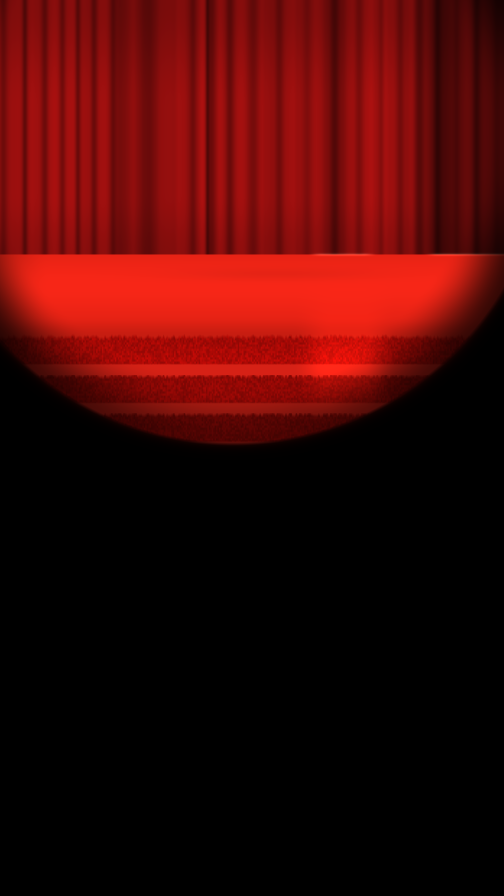
Write a Shadertoy shader that draws this background.

```glsl
#define ASPECT 0.5625
#define STAGE_TOP 0.716
#define STEP_TOP 0.625
#define STEP_HEIGHT 0.0432
#define RISER_SHARE 0.73
#define SPOT_CENTER vec2(0.2604, 0.8555)
#define SPOT_RADIUS 0.3516
#define SPOT_SOFTNESS 0.075
#define FOLD_COUNT 22.5
#define FOLD_DEPTH vec2(0.16, 0.42)
#define GRAIN_SCALE vec2(620.0, 420.0)
#define GRAIN_STRENGTH 0.3

float hash(vec2 p) {
    vec3 q = fract(vec3(p.xyx) * 0.1031);
    q += dot(q, q.yzx + 33.33);
    return fract((q.x + q.y) * q.z);
}

float noise(vec2 p) {
    vec2 cell = floor(p), f = fract(p);
    f = f * f * (3.0 - 2.0 * f);
    return mix(mix(hash(cell), hash(cell + vec2(1, 0)), f.x),
               mix(hash(cell + vec2(0, 1)), hash(cell + vec2(1, 1)), f.x), f.y);
}

float bump(float x, float center, float width) {
    float d = (x - center) / width;
    return exp(-0.5 * d * d);
}

// Hanging cloth: unevenly spaced folds with fine streaks
vec3 curtain(vec2 uv) {
    float phase = FOLD_COUNT * uv.x - 0.146 + 1.1 * bump(uv.x, 0.22, 0.065)
                - 0.5 * bump(uv.x, 0.382, 0.035) - 0.9 * bump(uv.x, 0.72, 0.115);
    float fold = floor(phase + 0.5);
    float offset = phase - fold;
    float depth = mix(FOLD_DEPTH.x, FOLD_DEPTH.y, hash(vec2(fold, 7.0)));
    float width = mix(0.09, 0.19, hash(vec2(fold, 19.0)));
    float light = 1.0 - depth * bump(offset, 0.0, width);
    light *= 0.96 + 0.08 * noise(vec2(uv.x * 110.0, 3.0));
    light *= 0.95 + 0.1 * noise(vec2(uv.x * 24.0, 11.0));

    // Broad shadows and the narrow seam
    light *= 1.0 - 0.25 * bump(uv.x, 0.242, 0.014) - 0.28 * bump(uv.x, 0.665, 0.016);
    light *= 1.0 - 0.4 * bump(uv.x, 0.875, 0.022) - 0.45 * bump(uv.x, 0.412, 0.003);
    light += 0.06 * bump(uv.x, 0.402, 0.004);

    light *= mix(1.0, 0.5, smoothstep(0.76, 1.0, uv.x));
    light *= mix(1.0, 0.82, smoothstep(0.88, 1.0, uv.y));
    light *= 0.88 + 0.12 * smoothstep(STAGE_TOP, STAGE_TOP + 0.07, uv.y);
    return vec3(0.63, 0.062, 0.058) * light;
}

// Lit floor above grainy risers and smooth step lips
vec3 stage(vec2 uv, vec2 p) {
    float grain = noise(p * GRAIN_SCALE) - 0.5;
    float ragged = 0.004 * (noise(vec2(p.x * 520.0, 5.0)) - 0.5);
    float drop = (STEP_TOP - p.y) / STEP_HEIGHT;
    float index = max(floor(drop), 0.0);
    float local = drop - index;
    float tuft = local + ragged / STEP_HEIGHT;

    vec3 ground = mix(vec3(0.84, 0.12, 0.07), vec3(0.97, 0.15, 0.09),
                      bump(p.y, 0.681, 0.03));
    ground *= 1.0 - 0.06 * bump(p.y, 0.694, 0.005) * bump(uv.x, 0.55, 0.14);
    ground *= 1.0 - 0.1 * (1.0 - smoothstep(STEP_TOP, STEP_TOP + 0.022, p.y));

    vec3 riser = vec3(0.66, 0.035, 0.02) * (1.0 + GRAIN_STRENGTH * grain);
    riser *= (1.0 - 0.1 * index) * mix(0.95, 1.03, smoothstep(0.0, 0.6, local));
    vec3 lip = vec3(0.84, 0.13, 0.085) * (1.0 - 0.1 * index);
    float lipMask = smoothstep(RISER_SHARE - 0.03, RISER_SHARE + 0.03, local);
    vec3 steps = mix(riser, lip, lipMask);

    // Each lip blends into the tufts of the riser below it
    vec3 above = mix(ground, vec3(0.84, 0.13, 0.085) * (1.1 - 0.1 * index), step(0.5, index));
    vec3 color = mix(above, steps, smoothstep(-0.03, 0.09, tuft));

    // Reflected column of light
    float column = smoothstep(0.58, 0.66, uv.x) * (1.0 - smoothstep(0.72, 0.79, uv.x));
    color += vec3(0.24, 0.035, 0.016) * column * bump(p.y, 0.59, 0.032);
    float sides = smoothstep(-0.08, 0.1, uv.x) * (1.0 - smoothstep(0.9, 1.1, uv.x));
    return color * mix(0.6, 1.0, sides);
}

void mainImage(out vec4 fragColor, in vec2 fragCoord) {
    vec2 uv = fragCoord / iResolution.xy;
    vec2 p = uv * vec2(ASPECT, 1.0);
    float pixel = 1.0 / iResolution.y;

    float above = smoothstep(STAGE_TOP - pixel, STAGE_TOP + pixel, p.y);
    vec3 color = mix(stage(uv, p), curtain(uv), above);

    // Pale glints where the cloth meets the floor
    float glint = bump(p.y, STAGE_TOP, 0.001) * smoothstep(0.61, 0.64, uv.x);
    glint *= 1.0 - smoothstep(0.72, 0.75, uv.x) * (1.0 - smoothstep(0.84, 0.87, uv.x));
    color += vec3(0.18, 0.15, 0.12) * glint;

    // Round pool of light, with a firmer rim at its foot
    float edge = length(p - SPOT_CENTER) - SPOT_RADIUS;
    float foot = bump(uv.x, 0.47, 0.24) * (1.0 - above);
    float shade = mix(mix(0.22, 0.56, foot), 1.0, smoothstep(0.0, SPOT_SOFTNESS, -edge));
    shade *= 1.0 - smoothstep(-0.003, 0.002, edge);
    color *= shade;
    color += vec3(0.09, 0.004, 0.002) * exp(-max(edge, 0.0) * 220.0) * smoothstep(-0.002, 0.002, edge);

    fragColor = vec4(clamp(color, 0.0, 1.0), 1.0);
}
```
